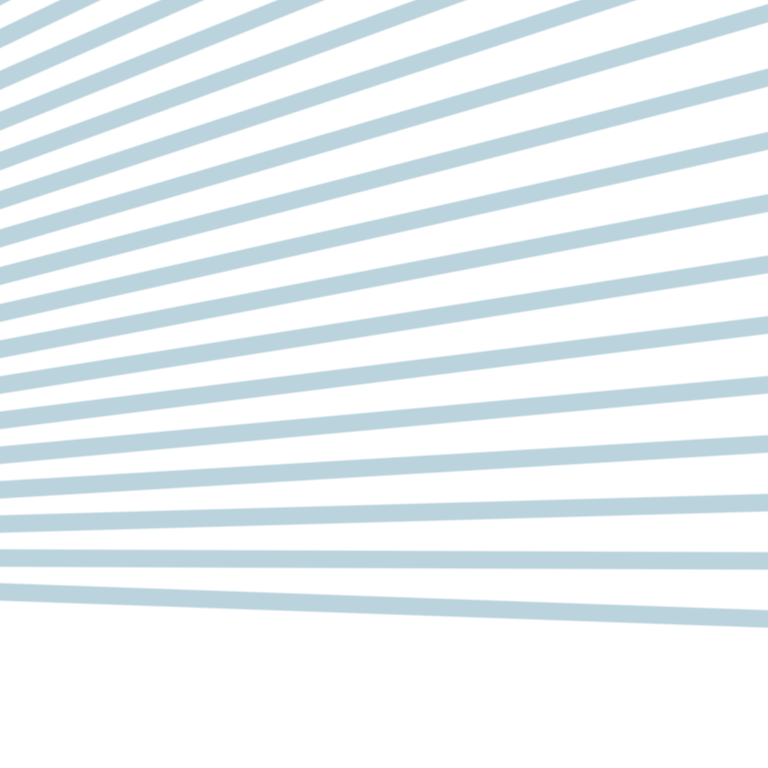
A WebGL 1 fragment shader for this background:

```glsl
precision highp float;
// Pale blue rays fanning out across white from a point beyond the left edge.

uniform vec2 u_resolution;

// Slope of the ray with the given index, steepening gently toward the top.
float raySlope(float i) {
  return -0.0352 + i * (0.0314 + 0.00005 * i + 0.0000095 * i * i);
}

// Distance from p to a line through the origin.
float lineDistance(vec2 p, float slope) {
  return abs(p.y - slope * p.x) / sqrt(1.0 + slope * slope);
}

void main() {
  vec2 uv = gl_FragCoord.xy / u_resolution.y;
  vec2 fromPivot = uv - vec2(-1.401, 0.2786);

  // Nearest ray of the fan
  float nearest = 1.0;
  for (int i = 0; i < 17; i++) {
    nearest = min(nearest, lineDistance(fromPivot, raySlope(float(i))));
  }

  // Soft-edged stripe over white
  float softness = max(0.0018, 0.75 / u_resolution.y);
  float stripe = 1.0 - smoothstep(-softness, softness, nearest - 0.0114);
  vec3 paleBlue = vec3(0.73, 0.826, 0.865);
  gl_FragColor = vec4(mix(vec3(1.0), paleBlue, stripe), 1.0);
}
```
